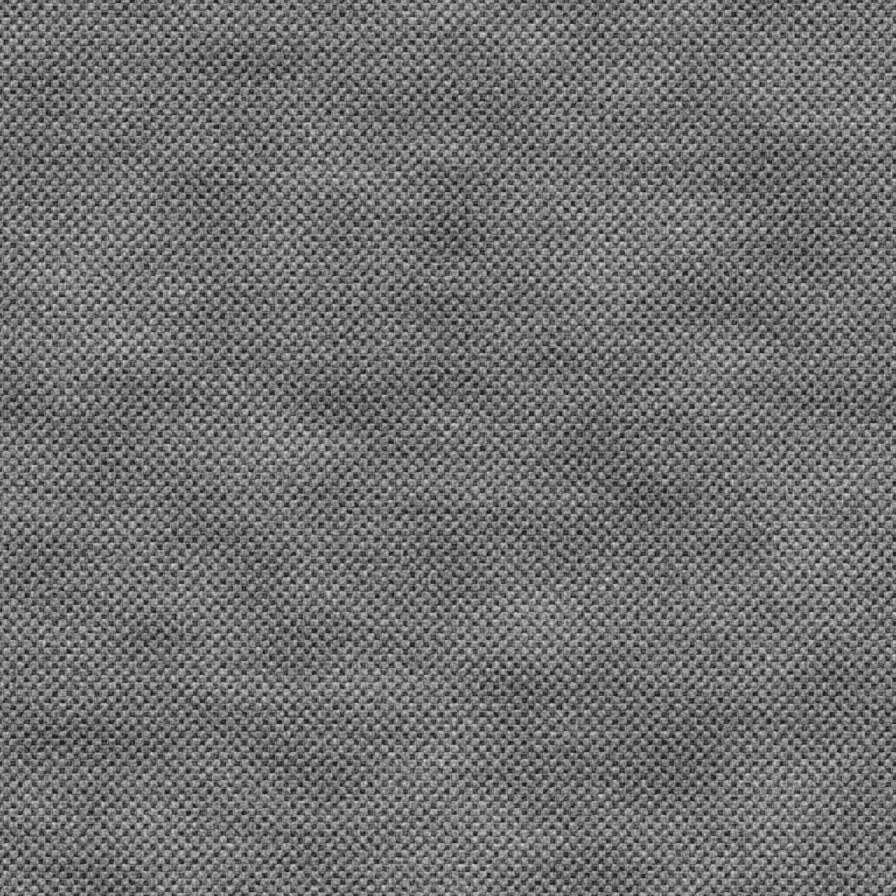
Write a WebGL 2 fragment shader that draws this texture.

```glsl
#version 300 es
precision highp float;
// Coarse grey woven cloth: raised knots in a checker, with dark pits between them
// crossed by thin threads. Knots are rounded boxes lit from the upper left;
// wrapping gradient noise adds fibre grain, uneven yarn and broad worn patches.

uniform vec2 u_resolution;
out vec4 fragColor;

const float REPEATS = 64.0;              // weave repeats across and down
const float KNOT_HALF = 0.265;           // half width of a knot, in repeats
const float KNOT_TONE = 0.55;
const float PIT_TONE = 0.25;
const vec2 LIGHT_DIR = vec2(-0.45, 0.89);

// Integer hash of a lattice point to 0..1
float hash(ivec2 cell, uint seed) {
  uvec2 k = uvec2(cell);
  uint h = k.x * 1597334677u ^ k.y * 3812015801u ^ seed * 2798796415u;
  h = (h ^ (h >> 15)) * 2246822519u;
  h = (h ^ (h >> 13)) * 3266489917u;
  return float((h ^ (h >> 16)) >> 8) / 16777216.0;
}

// Contribution of one lattice corner to the gradient noise
float cornerSlope(ivec2 cell, ivec2 period, vec2 offset, uint seed) {
  float angle = 6.28318 * hash(cell % period, seed);
  return dot(vec2(cos(angle), sin(angle)), offset);
}

// Gradient noise, about -0.7..0.7, wrapping after one canvas
float noise(vec2 uv, ivec2 period, uint seed) {
  vec2 p = fract(uv) * vec2(period);
  ivec2 cell = ivec2(floor(p));
  vec2 f = fract(p);
  vec2 w = f * f * f * (f * (f * 6.0 - 15.0) + 10.0);
  float a = cornerSlope(cell, period, f, seed);
  float b = cornerSlope(cell + ivec2(1, 0), period, f - vec2(1, 0), seed);
  float c = cornerSlope(cell + ivec2(0, 1), period, f - vec2(0, 1), seed);
  float d = cornerSlope(cell + ivec2(1, 1), period, f - vec2(1, 1), seed);
  return mix(mix(a, b, w.x), mix(c, d, w.x), w.y);
}

// Signed distance to a rounded square
float roundedBox(vec2 p, float halfSize, float radius) {
  vec2 q = abs(p) - halfSize + radius;
  return length(max(q, 0.0)) + min(max(q.x, q.y), 0.0) - radius;
}

// Dark gaps with a thin upright and a thin level thread
float pitTone(vec2 p) {
  vec2 f = abs(fract(2.0 * p + 0.12) - 0.5);
  float thread = 1.0 - smoothstep(0.04, 0.24, min(f.x, f.y));
  return PIT_TONE + 0.21 * thread;
}

// Knot surface: lit on the upper left, falling off at its rim
float knotTone(vec2 local, float dist) {
  float slope = dot(local, LIGHT_DIR) / KNOT_HALF;
  float rim = smoothstep(-0.10, 0.02, dist);
  return KNOT_TONE + 0.09 * slope - 0.11 * rim;
}

// The checker of knots laid over the pits
float weave(vec2 p, float softness) {
  float tone = pitTone(p);
  for (int i = 0; i < 2; i++) {
    vec2 local = fract(p + 0.5 * float(i)) - 0.5;
    float dist = roundedBox(local, KNOT_HALF, 0.09);
    float cover = 1.0 - smoothstep(-softness, softness, dist);
    tone = mix(tone, knotTone(local, dist), cover);
  }
  return tone;
}

// Broad worn patches, slightly wider than tall
float wear(vec2 uv) {
  return 0.07 * noise(uv, ivec2(5, 8), 1u)
       + 0.06 * noise(uv, ivec2(11, 19), 2u)
       + 0.04 * noise(uv, ivec2(9, 64), 3u);
}

// Fine fibres at two sizes
float grain(vec2 uv) {
  return 0.26 * noise(uv, ivec2(293, 307), 4u)
       + 0.16 * noise(uv, ivec2(151, 167), 5u);
}

void main() {
  vec2 uv = gl_FragCoord.xy / u_resolution;
  float softness = max(0.03, 0.5 * REPEATS / u_resolution.y);

  // Uneven yarn shifts the edges of the knots
  vec2 yarnShift = vec2(noise(uv, ivec2(97, 89), 6u), noise(uv, ivec2(89, 97), 7u));
  float tone = weave(uv * REPEATS + 0.09 * yarnShift, softness);

  tone += wear(uv) + grain(uv);
  fragColor = vec4(vec3(clamp(tone, 0.12, 0.82)), 1.0);
}
```
